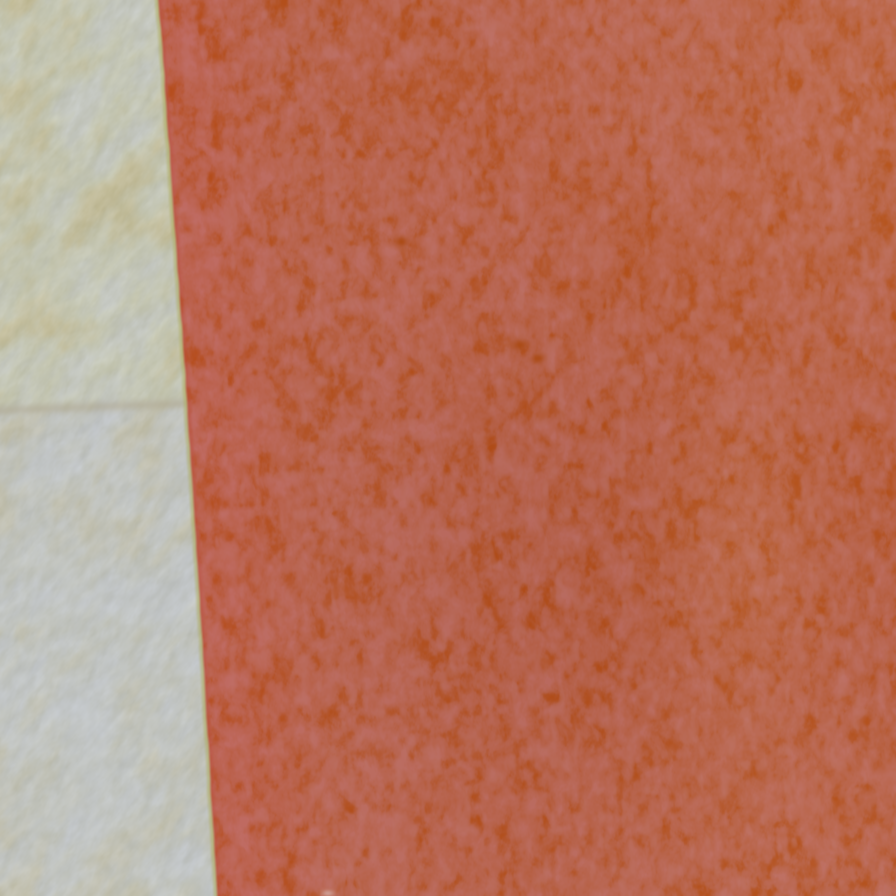
This texture is drawn by a three.js fragment shader. Its source:

```glsl
// Speckled terracotta sheet with a slanted left edge over pale stone tiles.
#define EDGE_BOTTOM 0.242
#define EDGE_TOP 0.177
#define EDGE_BOW 0.010
#define EDGE_SOFT 0.0022
#define SEAM_LEFT 0.542
#define SEAM_SLOPE 0.036
#define GRAIN_SCALE vec2(120.0, 82.0)
#define CLUMP_SCALE vec2(62.0, 50.0)
#define STONE_SCALE vec2(40.0, 27.0)
#define ROSE vec3(0.735, 0.420, 0.365)
#define ORANGE vec3(0.705, 0.348, 0.200)

varying vec2 vUv;

float hash(vec2 p) {
  vec3 q = fract(vec3(p.xyx) * 0.1031);
  q += dot(q, q.yzx + 33.33);
  return fract((q.x + q.y) * q.z);
}

float noise(vec2 p) {
  vec2 i = floor(p), f = fract(p);
  f = f * f * (3.0 - 2.0 * f);
  return mix(mix(hash(i), hash(i + vec2(1.0, 0.0)), f.x),
             mix(hash(i + vec2(0.0, 1.0)), hash(i + vec2(1.0, 1.0)), f.x), f.y);
}

// Three rotated octaves, centred on 0.5.
float fbm(vec2 p) {
  float sum = 0.0, amp = 0.5;
  for (int i = 0; i < 3; i++) {
    sum += amp * noise(p);
    p = mat2(1.6, 1.2, -1.2, 1.6) * p + 17.3;
    amp *= 0.5;
  }
  return sum / 0.875;
}

// Soft round falloff: 1 at the centre, fading over the radius.
float blob(vec2 p, vec2 centre, vec2 radius) {
  vec2 d = (p - centre) / radius;
  return exp(-dot(d, d));
}

vec3 stone(vec2 p, float edgeDist) {
  float seam = p.y - SEAM_LEFT - SEAM_SLOPE * p.x;
  float upper = smoothstep(-0.012, 0.012, seam);
  vec3 col = mix(vec3(0.755, 0.765, 0.745), vec3(0.768, 0.775, 0.70), upper);

  // Slanting yellow stains over pale mottling
  vec2 slant = vec2(p.x - 0.45 * p.y, p.y);
  float broad = fbm(slant * vec2(14.0, 9.0) + 8.0);
  float stain = fbm(slant * STONE_SCALE + 4.0);
  float fine = fbm(slant * vec2(110.0, 75.0));
  float mottle = 0.45 * broad + 0.55 * stain;
  float stained = smoothstep(0.46, 0.74, mottle) * mix(0.55, 1.0, upper);
  col = mix(col, vec3(0.75, 0.705, 0.53), stained * 0.6);
  float pale = smoothstep(0.52, 0.28, mottle) * mix(0.8, 0.5, upper);
  col = mix(col, vec3(0.76, 0.775, 0.785), pale);
  col += (fine - 0.5) * vec3(0.06, 0.065, 0.10);

  // Shallow relief lit from the upper left
  float shifted = fbm((slant + vec2(-0.004, 0.004)) * STONE_SCALE + 4.0);
  col += (stain - shifted) * 0.09;

  // Soft joint between the tiles, then a yellow-green fringe by the sheet
  float joint = exp(-pow(seam / 0.0060, 2.0));
  col = mix(col, vec3(0.68, 0.65, 0.56), joint * 0.5);
  float fringe = smoothstep(-0.0065, -0.001, edgeDist);
  return mix(col, vec3(0.68, 0.67, 0.37), fringe * 0.6);
}

vec3 sheet(vec2 p, float edgeDist) {
  // Vertically stretched grain over clumps and broad clouds
  vec2 warped = p + 0.004 * (vec2(noise(p * 45.0), noise(p * 45.0 + 9.0)) - 0.5);
  float grain = fbm(warped * GRAIN_SCALE);
  float clump = fbm(warped * CLUMP_SCALE + 31.0);
  float cloud = fbm(p * 7.0 + 3.0);
  float warmth = 0.44 + 1.05 * (grain - 0.5) + 0.95 * (clump - 0.5)
               + 0.40 * (cloud - 0.5) + 0.20 * (p.x - 0.6) + 0.12 * (p.y - 0.5);
  vec3 col = mix(ROSE, ORANGE, clamp(warmth, -0.1, 1.15));

  // Dense, soft burnt-orange flecks and pale rose fibres
  float fleck = smoothstep(0.50, 0.86, 0.5 * grain + 0.5 * clump);
  col = mix(col, vec3(0.70, 0.30, 0.08), fleck * 0.75);
  float fibre = smoothstep(0.55, 1.0, noise(warped * vec2(115.0, 68.0) + 70.0));
  col = mix(col, vec3(0.74, 0.45, 0.41), fibre * 0.45);

  // Broad light: soft warm patches at the right, redder at the left
  float glow = 0.9 * blob(p, vec2(0.83, 0.38), vec2(0.09, 0.18))
             + 0.8 * blob(p, vec2(1.0, 0.92), vec2(0.32, 0.35))
             + 0.4 * blob(p, vec2(0.9, 0.08), vec2(0.2, 0.15));
  col += glow * vec3(0.022, 0.035, 0.018);
  col += smoothstep(0.16, 0.0, edgeDist) * vec3(0.012, -0.010, 0.002);
  col -= 0.018 * blob(p, vec2(0.62, 0.38), vec2(0.25, 0.3));

  // Isolated dark spots and one pale chip
  float spot = blob(p, vec2(0.448, 0.730), vec2(0.007, 0.006))
             + blob(p, vec2(0.580, 0.615), vec2(0.009, 0.006))
             + blob(p, vec2(0.601, 0.600), vec2(0.008, 0.006));
  col = mix(col, vec3(0.66, 0.27, 0.03), min(spot, 1.0) * 0.75);
  col = mix(col, vec3(0.80, 0.60, 0.56), blob(p, vec2(0.366, 0.003), vec2(0.007, 0.004)));

  // Crimson rim
  float rim = smoothstep(0.007, 0.0, edgeDist);
  return mix(col, vec3(0.73, 0.31, 0.25), rim * 0.5);
}

void main() {
  vec2 p = vUv;
  float edge = mix(EDGE_BOTTOM, EDGE_TOP, p.y) + EDGE_BOW * p.y * (1.0 - p.y);
  edge += 0.0012 * (noise(vec2(p.y * 60.0, 2.0)) - 0.5);
  float edgeDist = p.x - edge;
  float cover = smoothstep(-EDGE_SOFT, EDGE_SOFT, edgeDist);
  vec3 col = mix(stone(p, edgeDist), sheet(p, edgeDist), cover);
  gl_FragColor = vec4(clamp(col, 0.0, 1.0), 1.0);
}
```
